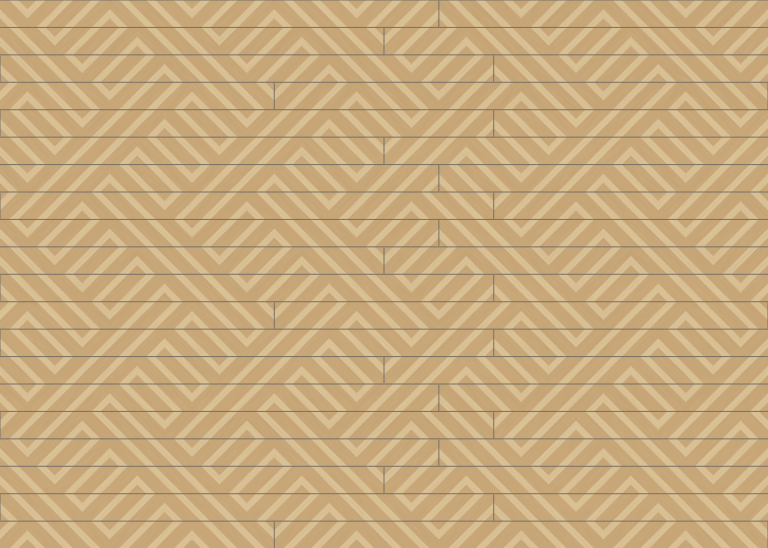
A WebGL 2 fragment shader for this pattern:

```glsl
#version 300 es
precision highp float;

uniform vec2 u_resolution;
out vec4 fragColor;

const float UNITS_ACROSS = 28.0;      // canvas width in plank heights
const float CHEVRON_PERIOD = 6.0;     // distance between upward tips
const float ROW_CYCLE = 8.0;          // rows until the layout repeats
const float TURN_ROW = 3.0;           // row where the tips lie furthest right
const float TURN_TIP = 1.0;           // tip position in that row
const float PLANK_LENGTH = 18.0;
const float JOINTS[5] = float[5](10.0, 0.0, 14.0, 16.0, 0.0);
const float STRIPE_WIDTH = 0.333;
const float SEAM_WIDTH = 0.037;
const float GRAIN_AMOUNT = 0.018;
const float PLANK_TONE = 0.006;
const vec2 GRAIN_SCALE = vec2(1.5, 14.0);   // along and across the stripe
const vec3 WOOD = vec3(0.78, 0.65, 0.47);
const vec3 INLAY = vec3(0.85, 0.75, 0.58);
const vec3 SEAM = vec3(0.47, 0.45, 0.40);

float hash(vec2 p) {
  return fract(sin(dot(p, vec2(127.1, 311.7))) * 43758.5453);
}

float valueNoise(vec2 p) {
  vec2 cell = floor(p);
  vec2 f = fract(p);
  f = f * f * (3.0 - 2.0 * f);
  float low = mix(hash(cell), hash(cell + vec2(1, 0)), f.x);
  float high = mix(hash(cell + vec2(0, 1)), hash(cell + vec2(1, 1)), f.x);
  return mix(low, high, f.y);
}

// Share of a pixel covered by a thin line at signed distance d
float lineCoverage(float d, float width, float pixel) {
  vec2 edges = (d + vec2(0.5, -0.5) * width) / pixel + 0.5;
  edges = clamp(edges, 0.0, 1.0);
  return edges.x - edges.y;
}

// Signed offset to the nearest multiple of period
float nearest(float x, float period) {
  return mod(x + 0.5 * period, period) - 0.5 * period;
}

void main() {
  float pixel = UNITS_ACROSS / u_resolution.x;
  // Rows are counted downward from the top edge
  vec2 p = vec2(gl_FragCoord.x, u_resolution.y - gl_FragCoord.y) * pixel;
  float row = floor(p.y);

  // Tips step sideways row by row, then turn back
  float stepsFromTurn = abs(nearest(row - TURN_ROW, ROW_CYCLE));
  float fromTip = nearest(p.x - TURN_TIP + stepsFromTurn, CHEVRON_PERIOD);

  // Diagonal inlay folded at each tip
  float phase = p.y - abs(fromTip);
  float stripe = abs(fract(phase) - 0.5) - 0.5 * STRIPE_WIDTH;
  float inlay = 1.0 - smoothstep(-pixel, pixel, stripe);
  vec3 color = mix(WOOD, INLAY, inlay);

  // Fine grain along the stripes and a slight tone for each plank
  float joint = JOINTS[int(stepsFromTurn + 0.5)];
  float plank = floor((p.x - joint) / PLANK_LENGTH);
  vec2 grainPoint = vec2(p.y + abs(fromTip), phase) * GRAIN_SCALE;
  float grain = valueNoise(grainPoint + row * 7.0) - 0.5;
  color += GRAIN_AMOUNT * grain + PLANK_TONE * (hash(vec2(plank, row)) - 0.5);

  // Seams between rows and at the plank ends
  float rowSeam = lineCoverage(nearest(p.y, 1.0), SEAM_WIDTH, pixel);
  float endSeam = lineCoverage(nearest(p.x - joint, PLANK_LENGTH), SEAM_WIDTH, pixel);
  color = mix(color, SEAM, max(rowSeam, endSeam));

  fragColor = vec4(color, 1.0);
}
```
